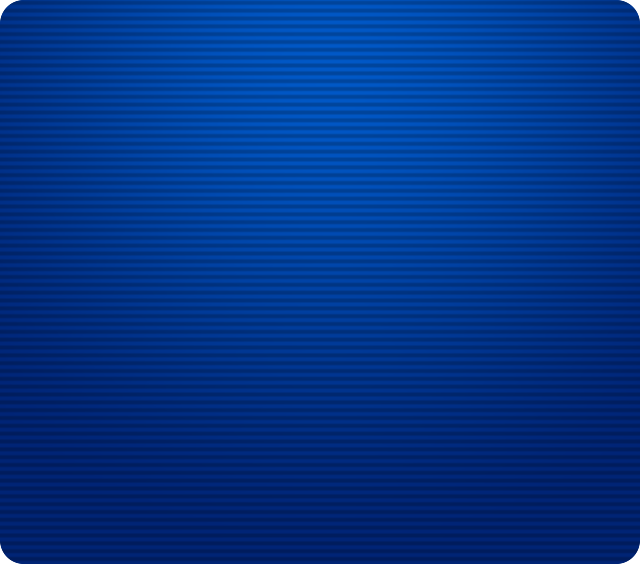
Reproduce this background procedurally as a Shadertoy shader.

```glsl
// Blue rounded panel with fine horizontal scan stripes and a soft glow near the top
#define STRIPES 72.0
#define STRIPE_PHASE 0.36
#define STRIPE_HALF 0.25
#define STRIPE_SOFT 0.16
#define STRIPE_DEPTH 0.21
#define CORNER_RADIUS 0.037
#define GLOW_CENTER vec2(0.52, 0.89)
#define GLOW_REACH 0.80
#define GLOW_COLOR vec3(0.0, 0.345, 0.78)
#define EDGE_COLOR vec3(0.0, 0.14, 0.46)
#define PAGE_COLOR vec3(1.0)

// Signed distance to a rounded box centred on the origin
float roundedBox(vec2 p, vec2 halfSize, float radius) {
    vec2 q = abs(p) - halfSize + radius;
    return length(max(q, 0.0)) + min(max(q.x, q.y), 0.0) - radius;
}

// Soft dark band, 1 at its core, repeated down the canvas
float stripeMask(float depth, float pixel) {
    float cell = fract(depth * STRIPES - STRIPE_PHASE + 0.5) - 0.5;
    float soft = max(STRIPE_SOFT, 0.5 * pixel * STRIPES);
    return 1.0 - smoothstep(STRIPE_HALF - soft, STRIPE_HALF + soft, abs(cell));
}

void mainImage(out vec4 fragColor, in vec2 fragCoord) {
    vec2 uv = fragCoord / iResolution.xy;
    vec2 aspect = vec2(1.0, iResolution.y / iResolution.x);

    // Radial glow, measured in canvas widths
    float reach = length((uv - GLOW_CENTER) * aspect);
    vec3 color = mix(GLOW_COLOR, EDGE_COLOR, smoothstep(0.0, GLOW_REACH, reach));

    // Horizontal stripes, counted from the top
    color *= 1.0 - STRIPE_DEPTH * stripeMask(1.0 - uv.y, 1.0 / iResolution.y);

    // Rounded corners with a one-pixel smooth edge
    float pixel = 1.0 / iResolution.x;
    float dist = roundedBox((uv - 0.5) * aspect, 0.5 * aspect, CORNER_RADIUS);
    color = mix(color, PAGE_COLOR, smoothstep(-0.5 * pixel, 0.5 * pixel, dist));

    fragColor = vec4(color, 1.0);
}
```
